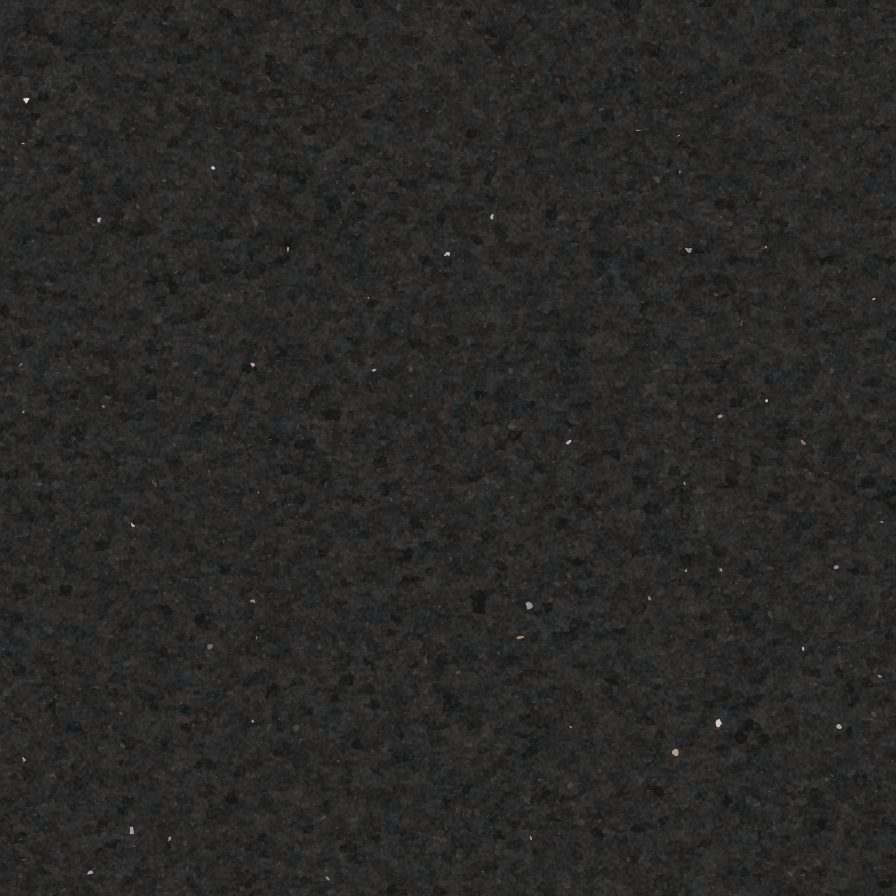
Reproduce this texture procedurally as a WebGL 2 fragment shader.

```glsl
#version 300 es
precision highp float;

uniform vec2 u_resolution;
out vec4 fragColor;

// Integer lattice hash: three values in 0..1 per cell and seed
vec3 hash(vec2 cell, int seed) {
    uvec3 v = uvec3(ivec3(ivec2(cell), seed) + 4096);
    v = v * 1664525u + 1013904223u;
    v.x += v.y * v.z; v.y += v.z * v.x; v.z += v.x * v.y;
    v ^= v >> 16u;
    v.x += v.y * v.z; v.y += v.z * v.x; v.z += v.x * v.y;
    return vec3(v >> 8u) / 16777216.0;
}

float cornerSlope(vec2 cell, vec2 offset, int seed) {
    float angle = 6.2832 * hash(cell, seed).x;
    return dot(vec2(cos(angle), sin(angle)), offset);
}

float gradientNoise(vec2 p, int seed) {
    vec2 cell = floor(p), f = p - cell;
    vec2 blend = f * f * f * (f * (f * 6.0 - 15.0) + 10.0);
    vec2 e = vec2(1.0, 0.0);
    float low = mix(cornerSlope(cell, f, seed),
                    cornerSlope(cell + e.xy, f - e.xy, seed), blend.x);
    float high = mix(cornerSlope(cell + e.yx, f - e.yx, seed),
                     cornerSlope(cell + e.xx, f - e.xx, seed), blend.x);
    return mix(low, high, blend.y);
}

// Crystal cells with softened borders; returns random values per crystal
vec3 crystals(vec2 p, float sharpness, int seed) {
    vec2 home = floor(p);
    vec3 sum = vec3(0.0);
    float total = 0.0;
    for (int y = -1; y <= 1; y++) {
        for (int x = -1; x <= 1; x++) {
            vec2 cell = home + vec2(x, y);
            vec2 centre = cell + hash(cell, seed).xy;
            float weight = exp(-sharpness * distance(p, centre));
            sum += weight * hash(cell, seed + 1);
            total += weight;
        }
    }
    return sum / total;
}

// Sparse elliptical flecks; x = coverage, y = tint, z = strength
vec3 flecks(vec2 uv, float scale, float density, vec2 radii, float pixel, int seed) {
    vec2 p = uv * scale;
    vec2 cell = floor(p);
    vec3 place = hash(cell, seed), look = hash(cell, seed + 1);
    vec2 d = p - cell - mix(vec2(0.3), vec2(0.7), place.xy);
    float angle = 6.2832 * look.x;
    d = mat2(cos(angle), -sin(angle), sin(angle), cos(angle)) * d;
    d.y *= 1.0 + 0.8 * look.y;
    float radius = mix(radii.x, radii.y, look.z * look.z) * scale;
    float soft = pixel * scale;
    float coverage = 1.0 - smoothstep(radius - soft, radius + soft, length(d));
    return vec3(coverage * step(place.z, density), look.y, fract(look.x * 7.0));
}

void main() {
    vec2 uv = gl_FragCoord.xy / u_resolution.y;
    float pixel = 0.7 / u_resolution.y;

    // Ragged crystal outlines
    vec2 ragged = uv + 0.0035 * vec2(gradientNoise(uv * 150.0, 1),
                                     gradientNoise(uv * 150.0, 2));
    vec3 coarse = crystals(ragged * vec2(74.0, 98.0), 18.0, 10);
    vec3 fine = crystals(ragged * vec2(165.0, 205.0), 12.0, 20);

    // Dark ground with cloudy and grainy variation
    float cloud = gradientNoise(uv * vec2(26.0, 34.0), 3);
    float grit = gradientNoise(uv * 240.0, 4);
    float tone = 0.157 + 0.042 * (coarse.x - 0.5) + 0.052 * (fine.x - 0.5);
    tone += 0.016 * cloud + 0.046 * grit;

    // Near-black mineral and paler feldspar crystals
    tone -= 0.034 * smoothstep(0.84, 0.92, coarse.y);
    tone += 0.03 * smoothstep(0.86, 0.95, fine.y);
    tone = max(tone, 0.085);

    // Brown and blue-grey mineral tints
    float warmth = clamp(0.5 + 0.8 * (coarse.z - 0.5) + 0.5 * (fine.z - 0.5)
                         + 5.0 * (tone - 0.155), 0.0, 1.0);
    vec3 color = tone * mix(vec3(0.96, 1.0, 1.025), vec3(1.055, 0.99, 0.94), warmth);

    // Fine dust and small muted flecks
    vec3 dust = flecks(ragged, 150.0, 0.16, vec2(0.0006, 0.0015), pixel, 30);
    color += dust.x * dust.z * 0.13 * mix(vec3(0.95, 1.0, 1.0), vec3(1.1, 0.95, 0.85), dust.y);
    vec3 muted = flecks(ragged, 62.0, 0.15, vec2(0.001, 0.0036), pixel, 40);
    vec3 mutedColor = mix(vec3(0.36, 0.37, 0.36), vec3(0.44, 0.34, 0.28), muted.y);
    color = mix(color, mutedColor, muted.x * (0.1 + 0.5 * muted.z * muted.z));

    // Rare bright quartz and pinkish glints
    vec3 glint = flecks(ragged, 23.0, 0.1, vec2(0.0015, 0.0042), pixel, 50);
    vec3 glintColor = mix(vec3(0.9, 0.88, 0.84), vec3(0.7, 0.52, 0.44), glint.y);
    color = mix(color, glintColor, glint.x * (0.5 + 0.5 * glint.z));

    fragColor = vec4(color, 1.0);
}
```
